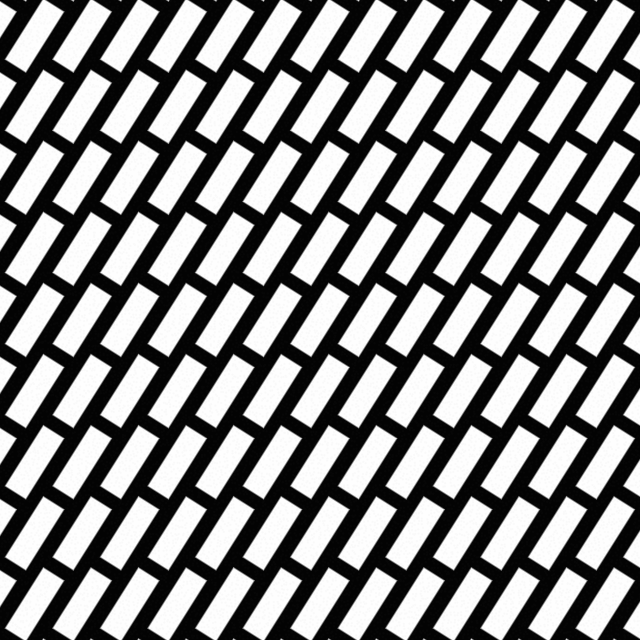
This pattern is drawn by a Shadertoy shader. Its source:

```glsl
float boxDistance(vec2 p, vec2 halfSize) {
    vec2 d = abs(p) - halfSize;
    return length(max(d, 0.0)) + min(max(d.x, d.y), 0.0);
}

vec2 hash2(vec2 p) {
    vec3 q = fract(p.xyx * vec3(0.1031, 0.1030, 0.0973));
    q += dot(q, q.yzx + 33.33);
    return fract((q.xx + q.yz) * q.zy);
}

// Distance to the nearest scattered speck
float cellularNoise(vec2 p) {
    vec2 cell = floor(p);
    float nearest = 1.0;
    for (int y = -1; y <= 1; y++)
        for (int x = -1; x <= 1; x++) {
            vec2 neighbour = cell + vec2(x, y);
            nearest = min(nearest, length(neighbour + hash2(neighbour) - p));
        }
    return nearest;
}

// Slanted bars on a rectangular lattice; bars overhang their cells
float barDistance(vec2 uv) {
    vec2 pitch = vec2(0.0743, 1.0 / 9.0);
    vec2 offset = vec2(0.0169, 0.0);
    vec2 cell = floor((uv - offset) / pitch);
    vec2 along = normalize(vec2(46.0, 73.0));
    vec2 across = vec2(along.y, -along.x);
    float nearest = 1.0;
    for (int y = -1; y <= 1; y++)
        for (int x = -1; x <= 1; x++) {
            vec2 centre = (cell + vec2(x, y) + 0.5) * pitch + offset;
            vec2 p = uv - centre;
            vec2 local = vec2(dot(p, across), dot(p, along));
            nearest = min(nearest, boxDistance(local, vec2(0.0192, 0.0561)));
        }
    return nearest;
}

void mainImage(out vec4 fragColor, in vec2 fragCoord) {
    vec2 uv = fragCoord / iResolution.y;
    float softness = max(0.0018, 0.8 / iResolution.y);
    float bar = 1.0 - smoothstep(-softness, softness, barDistance(uv));

    // Faint grain, darkening the bars and lifting the ground
    float speck = 1.0 - smoothstep(0.1, 0.5, cellularNoise(uv * 170.0));
    float ground = 0.01 + 0.015 * speck;
    float paper = 0.998 - 0.02 * speck;

    fragColor = vec4(vec3(mix(ground, paper, bar)), 1.0);
}
```
